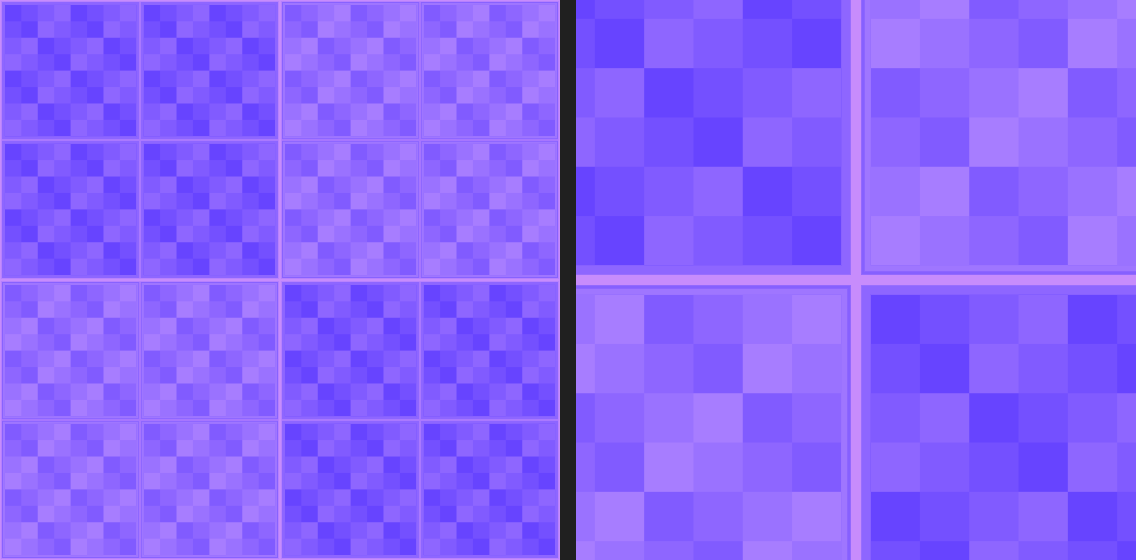
Left, the full canvas; right, a detail of the centre.
This pattern is drawn by a Shadertoy shader. Its source:

```glsl
const vec3 DEEP_VIOLET = vec3(0.405, 0.268, 1.0);
const vec3 PALE_VIOLET = vec3(0.655, 0.490, 1.0);
const vec3 PINK = vec3(0.78, 0.55, 0.99);

// Widths in canvas units
const float QUADRANT_RIM = 0.0022;
const float TILE_LINE = 0.0009;
const float BAND_START = 0.0030;
const float CELL_MARGIN = 0.0065;
const float CELLS_PER_TILE = 8.0;

// Smoothed parity of unit squares: 0 where the index sum is even, 1 where odd
float checker(vec2 p, float pixel) {
    vec2 edge = 0.5 - abs(mod(p - 0.5, 2.0) - 1.0);
    vec2 side = clamp(2.0 * edge / pixel, -1.0, 1.0);
    return 0.5 - 0.5 * side.x * side.y;
}

// Coverage of the region where the distance exceeds a threshold
float beyond(float dist, float threshold, float pixel) {
    return clamp((dist - threshold) / pixel + 0.5, 0.0, 1.0);
}

vec3 violet(float level) {
    return mix(DEEP_VIOLET, PALE_VIOLET, level / 5.0);
}

// Two-scale checker: pairs of cells form blocks
vec3 cellColor(vec2 cell, float pale, float pixel) {
    float block = checker(cell * 0.5, pixel * 0.5);
    return violet(2.0 * pale + 2.0 * block + checker(cell, pixel));
}

// Frame between the pink line and the cells, banded on pale tiles
vec3 frameColor(float inset, float pale, float pixel) {
    float outerLevel = mix(3.0, 2.4, pale);
    float innerLevel = mix(3.0, 4.4, pale);
    return violet(mix(outerLevel, innerLevel, beyond(inset, BAND_START, pixel)));
}

void mainImage(out vec4 fragColor, in vec2 fragCoord) {
    vec2 uv = fragCoord / iResolution.xy;
    uv.y = 1.0 - uv.y;
    float pixel = 1.0 / min(iResolution.x, iResolution.y);

    // Quadrants alternate between deep and pale
    vec2 quadrant = floor(uv * 2.0);
    float pale = mod(quadrant.x + quadrant.y, 2.0);

    // Two by two tiles inside each quadrant rim
    float tileSize = 0.25 - QUADRANT_RIM;
    vec2 inQuadrant = uv - 0.5 * quadrant - QUADRANT_RIM;
    vec2 tile = clamp(floor(inQuadrant / tileSize), 0.0, 1.0);
    vec2 inTile = inQuadrant - tile * tileSize;
    vec2 edge = 0.5 * tileSize - abs(inTile - 0.5 * tileSize);
    float inset = min(edge.x, edge.y);

    // Cells
    float cellSize = (tileSize - 2.0 * CELL_MARGIN) / CELLS_PER_TILE;
    vec2 cell = (inTile - CELL_MARGIN) / cellSize;
    vec3 cells = cellColor(cell, pale, pixel / cellSize);

    // Layers from the outside in
    vec3 color = mix(PINK, frameColor(inset, pale, pixel), beyond(inset, TILE_LINE, pixel));
    color = mix(color, cells, beyond(inset, CELL_MARGIN, pixel));
    fragColor = vec4(color, 1.0);
}
```
